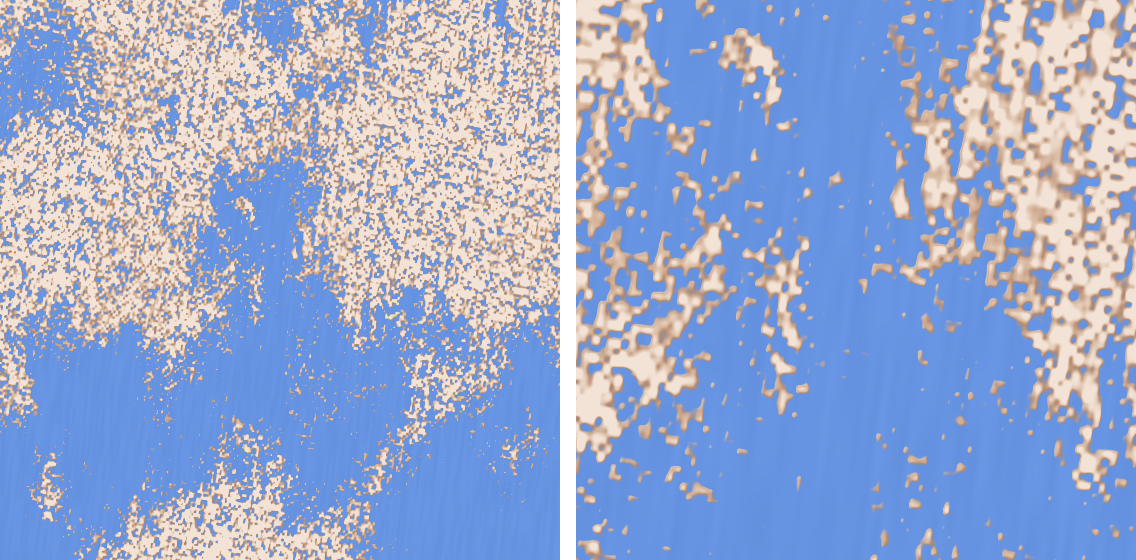
Left: the whole. Right: its middle third, enlarged.
Write a WebGL 1 fragment shader that draws this texture.

```glsl
precision highp float;
// Weathered blue paint flaking in vertical, grainy patches off pale plaster.

uniform vec2 u_resolution;

const vec3 PAINT = vec3(0.40, 0.58, 0.885);
const vec3 RIM_SHADE = vec3(0.71, 0.53, 0.41);
const vec3 RIM_LIGHT = vec3(0.83, 0.77, 0.74);
const vec3 TAN = vec3(0.83, 0.70, 0.60);
const vec3 CREAM = vec3(0.95, 0.89, 0.84);

const vec2 PATCH_SCALE = vec2(5.2, 3.0);    // large bare areas
const vec2 STREAK_SCALE = vec2(46.0, 9.0);  // vertical wear
const vec2 GRAIN_SCALE = vec2(235.0, 190.0);
const float PATCH_CONTRAST = 3.1;
const float STREAK_AMOUNT = 0.32;
const float WEAR_BIAS = 0.02;               // higher bares more plaster
const float WEAR_MIN = -0.50;
const float WEAR_MAX = 0.17;
const float EDGE = 0.055;                   // softness of flake edges
const vec2 LIGHT_STEP = vec2(-0.0013, 0.0016);

float hash(vec2 p) {
  return fract(sin(dot(p, vec2(127.1, 311.7))) * 43758.5453);
}

float noise(vec2 p) {
  vec2 cell = floor(p);
  vec2 f = fract(p);
  f = f * f * (3.0 - 2.0 * f);
  float low = mix(hash(cell), hash(cell + vec2(1.0, 0.0)), f.x);
  float high = mix(hash(cell + vec2(0.0, 1.0)), hash(cell + 1.0), f.x);
  return mix(low, high, f.y);
}

vec2 turn(vec2 p, float angle) {
  float c = cos(angle);
  float s = sin(angle);
  return vec2(c * p.x - s * p.y, s * p.x + c * p.y);
}

float fbm(vec2 p) {
  float sum = 0.0;
  float amplitude = 0.5;
  for (int i = 0; i < 5; i++) {
    sum += amplitude * noise(p);
    p = p * 2.07 + vec2(17.3, 9.1);
    amplitude *= 0.52;
  }
  return sum;
}

// Fine speckle, centred on zero
float grain(vec2 p) {
  float fine = noise(turn(p, 0.15) * GRAIN_SCALE);
  float coarse = noise(turn(p, -0.4) * GRAIN_SCALE * 0.53 + 31.0);
  return 0.62 * fine + 0.38 * coarse - 0.5;
}

// Broad wear: negative keeps the paint, positive bares the plaster
float wear(vec2 p) {
  vec2 warp = vec2(noise(p * vec2(14.0, 9.0)), noise(p * 11.0 + 5.0)) - 0.5;
  float area = fbm((p + 0.05 * warp) * PATCH_SCALE + vec2(3.7, 8.2)) - 0.5;
  float streak = noise(p * STREAK_SCALE + 4.0 * warp) - 0.5;
  float w = PATCH_CONTRAST * area + STREAK_AMOUNT * streak + WEAR_BIAS;
  return clamp(w, WEAR_MIN, WEAR_MAX);
}

void main() {
  vec2 p = gl_FragCoord.xy / u_resolution.y;

  float speckle = grain(p);
  float height = wear(p) + speckle;
  float slope = speckle - grain(p + LIGHT_STEP);

  // Paint with faint brushed streaks
  float brushed = noise(turn(p, 0.12) * vec2(210.0, 22.0)) - 0.5;
  vec3 paint = PAINT + 0.025 * brushed;

  // Plaster, lightest on the grain tops and varied over broad areas
  float tone = fbm(p * vec2(9.0, 7.0) + 40.0) - 0.5;
  float top = smoothstep(0.06, 0.25, height + 0.25 * tone);
  vec3 plaster = mix(TAN, CREAM, top);

  // Flake rims, dark on one side and pale on the other
  vec3 rim = mix(RIM_SHADE, RIM_LIGHT, smoothstep(-0.08, 0.22, slope));
  vec3 bare = mix(rim, plaster, smoothstep(0.02, 0.13, height));
  vec3 color = mix(paint, bare, smoothstep(-EDGE, EDGE, height));

  gl_FragColor = vec4(color, 1.0);
}
```
